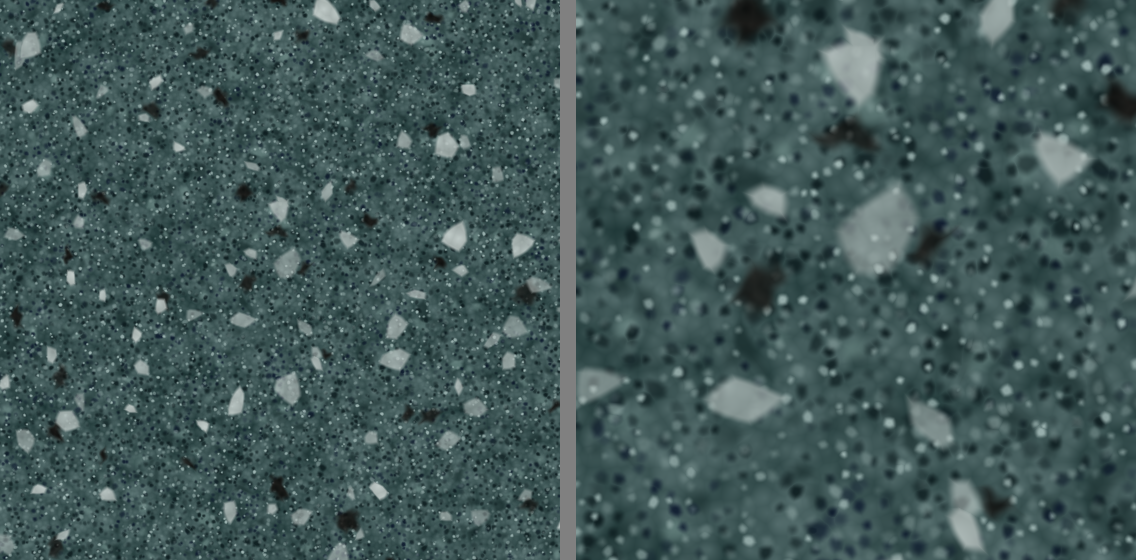
Left: the whole. Right: its middle third, enlarged.
Give the GLSL for this texture, as a Shadertoy shader.

```glsl
// Polished teal composite stone with pale chips, dark inclusions and fine speckle.

vec3 hash3(vec2 cell, float seed) {
    vec3 v = fract((cell.xyx + seed * 17.37) * vec3(0.1031, 0.1030, 0.0973));
    v += dot(v, v.yxz + 33.33);
    return fract((v.xxy + v.yzz) * v.zyx);
}

// Cellular noise: distance to the nearest jittered point
float cellular(vec2 p, float seed) {
    vec2 cell = floor(p);
    float nearest = 2.0;
    for (int y = -1; y <= 1; y++)
    for (int x = -1; x <= 1; x++) {
        vec2 c = cell + vec2(x, y);
        nearest = min(nearest, length(c + hash3(c, seed).xy - p));
    }
    return nearest;
}

// Signed distance to an irregular five-sided grain; small grains are rounder
float grainDistance(vec2 q, float radius, vec2 cell, float seed) {
    vec3 h = hash3(cell, seed + 5.0);
    float turn = 6.2832 * h.x;
    q = mat2(cos(turn), sin(turn), -sin(turn), cos(turn)) * q;
    q.y *= 1.0 + 0.9 * h.y * smoothstep(0.0, 0.01, radius);
    float d = -1.0;
    for (int k = 0; k < 5; k++) {
        vec3 side = hash3(cell, seed + 7.0 + float(k));
        float a = 6.2832 * (float(k) + 0.7 * side.x) / 5.0;
        d = max(d, dot(q, vec2(cos(a), sin(a))) - radius * (0.45 + 0.8 * side.y));
    }
    return mix(d, length(q) - radius, mix(0.65, 0.25, smoothstep(0.004, 0.01, radius)));
}

// Coverage of grains scattered on a jittered grid; size and strength are ranges
float scatter(vec2 p, float cells, float chance, vec2 size, vec2 strength, float blur, float seed) {
    blur = max(blur, 0.7 / iResolution.y);
    vec2 home = floor(p * cells);
    float cover = 0.0;
    for (int y = -1; y <= 1; y++)
    for (int x = -1; x <= 1; x++) {
        vec2 c = home + vec2(x, y);
        vec3 place = hash3(c, seed);
        vec3 look = hash3(c, seed + 2.0);
        vec2 q = p - (c + place.xy) / cells;
        float radius = mix(size.x, size.y, look.x * look.x);
        if (place.z > chance || length(q) > 2.0 * radius + 2.0 * blur) continue;
        float d = grainDistance(q, radius, c, seed);
        float inside = 1.0 - smoothstep(-blur, blur, d);
        cover = max(cover, inside * mix(strength.x, strength.y, look.y));
    }
    return cover;
}

void mainImage(out vec4 fragColor, in vec2 fragCoord) {
    vec2 p = fragCoord / iResolution.y;

    // Cloudy teal body, mottled at several scales
    float clouds = sin(p.x * 9.0 + 2.0 * sin(p.y * 7.0)) * sin(p.y * 11.0 + 1.5 * sin(p.x * 13.0 + 1.0));
    clouds += sin(p.x * 31.0 + 2.0 * sin(p.y * 23.0)) * sin(p.y * 27.0 + 2.0 * sin(p.x * 19.0));
    vec2 bent = p + 0.006 * sin(p.yx * 60.0 + 2.0 * sin(p * 37.0));
    float mottle = 0.33 * cellular(bent * 18.0, 1.0) + 0.40 * cellular(bent * 42.0, 2.0)
                 + 0.27 * cellular(p * 100.0, 3.0) - 0.48;
    vec3 color = vec3(0.229, 0.326, 0.325) + 0.017 * clouds - 0.29 * mottle;

    // Pale and dark grains sunk below the surface
    float sunkDark = scatter(bent, 32.0, 0.6, vec2(0.006, 0.014), vec2(0.2, 0.75), 0.006, 30.0);
    color = mix(color, vec3(0.10, 0.18, 0.18), sunkDark);
    float sunkPale = scatter(p, 24.0, 0.5, vec2(0.006, 0.014), vec2(0.1, 0.6), 0.005, 20.0);
    color = mix(color, vec3(0.47, 0.59, 0.57), sunkPale);

    // Dark and navy speckle
    float coarseDark = scatter(p, 45.0, 0.42, vec2(0.0038, 0.0066), vec2(0.3, 0.95), 0.0032, 40.0);
    float fineDark = scatter(p, 90.0, 0.65, vec2(0.0022, 0.0044), vec2(0.25, 0.95), 0.0025, 60.0);
    vec3 navy = mix(vec3(0.05, 0.11, 0.12), vec3(0.05, 0.10, 0.18), smoothstep(0.4, 0.8, cellular(p * 18.0, 4.0)));
    color = mix(color, navy, max(coarseDark, fineDark));

    // Bright dust, faint and plentiful or strong and rare
    float faintDust = scatter(p, 75.0, 0.5, vec2(0.002, 0.0045), vec2(0.1, 0.5), 0.0024, 70.0);
    float dust = scatter(p, 85.0, 0.4, vec2(0.0016, 0.0034), vec2(0.25, 1.0), 0.0018, 80.0);
    color = mix(color, vec3(0.62, 0.71, 0.70), max(faintDust, dust));

    // Soft brown-black inclusions with uneven outlines
    vec2 uneven = p + 0.0022 * sin(p.yx * 260.0 + 2.0 * sin(p * 110.0));
    float inclusion = scatter(uneven, 8.0, 0.5, vec2(0.012, 0.022), vec2(0.7, 0.98), 0.0075, 100.0);
    vec3 umber = vec3(0.05, 0.055, 0.05) + vec3(0.06, 0.045, 0.04) * cellular(p * 80.0, 5.0);
    color = mix(color, umber, inclusion);

    // Pale angular chips, faintly shaded inside
    float chip = scatter(p, 11.0, 0.62, vec2(0.011, 0.025), vec2(0.5, 1.0), 0.004, 120.0);
    vec3 pale = vec3(0.71, 0.75, 0.74) - 0.14 * (cellular(p * 45.0, 6.0) - 0.4);
    color = mix(color, pale, chip);

    fragColor = vec4(color, 1.0);
}
```
